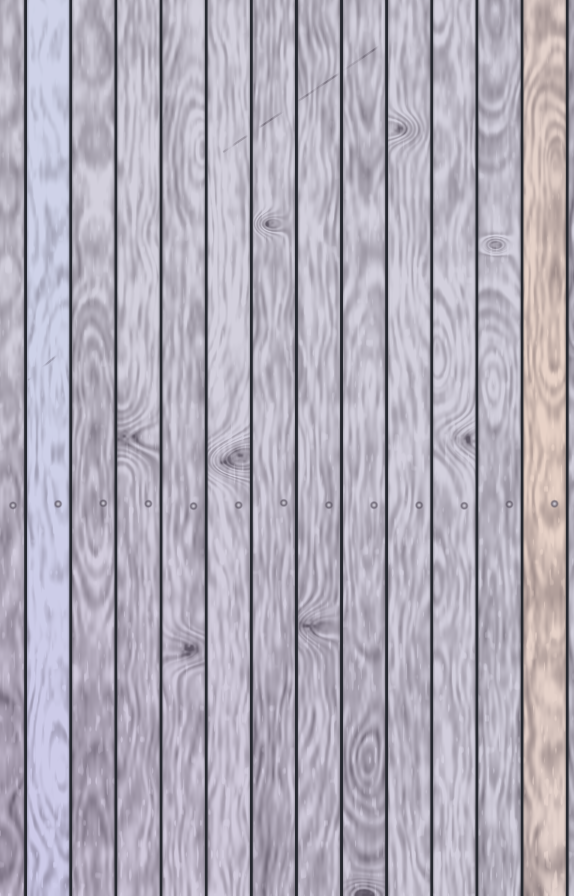
This texture is drawn by a WebGL 1 fragment shader. Its source:

```glsl
precision highp float;
// Weathered grey-violet timber boards with dark seams, flowing grain, knots and nails.
uniform vec2 u_resolution;

// Layout: lengths are fractions of the canvas width, or of a board where noted
const float BOARDS = 12.72;        // boards across the canvas
const float FIRST_SEAM = 0.0447;
const float SEAM_HALF = 0.031;     // of a board
const float PALE_BOARD = 0.0;
const float WARM_BOARD = 11.0;
const float NAIL_HEIGHT = 0.437;   // of the canvas height
const float NAIL_OFFSET = 0.72;    // of a board
const float NAIL_RADIUS = 0.055;   // of a board
const int KNOTS = 2;               // candidates per board
const float KNOT_CHANCE = 0.55;

// Grain
const float RINGS = 13.0;          // growth rings per board
const float FIBRE_LENGTH = 0.035;
const float FIBRE_CONTRAST = 0.62;
const float RING_CONTRAST = 0.10;
const float BASE_TONE = 0.71;

// Colours
const vec3 SEAM = vec3(0.15, 0.16, 0.19);
const vec3 DARK_WOOD = vec3(0.37, 0.345, 0.40);
const vec3 MID_WOOD = vec3(0.62, 0.60, 0.65);
const vec3 LIGHT_WOOD = vec3(0.83, 0.82, 0.87);
const vec3 NAIL = vec3(0.80, 0.79, 0.83);
const vec3 WARM_TINT = vec3(1.10, 1.01, 0.90);
const vec3 COOL_TINT = vec3(0.98, 1.01, 1.05);
const vec3 VIOLET_TINT = vec3(0.99, 0.96, 1.0);

float hash(vec2 p) {
  return fract(sin(dot(p, vec2(127.1, 311.7))) * 43758.5);
}

float noise(vec2 p) {
  vec2 i = floor(p), f = fract(p);
  f = f * f * (3.0 - 2.0 * f);
  return mix(mix(hash(i), hash(i + vec2(1.0, 0.0)), f.x),
             mix(hash(i + vec2(0.0, 1.0)), hash(i + 1.0), f.x), f.y);
}

float segmentDistance(vec2 p, vec2 a, vec2 b) {
  vec2 d = b - a;
  return length(p - a - d * clamp(dot(p - a, d) / dot(d, d), 0.0, 1.0));
}

// Faint, broken diagonal scratch
float scratch(vec2 p, vec2 a, vec2 b) {
  float line = 1.0 - smoothstep(0.0006, 0.0030, segmentDistance(p, a, b));
  return line * smoothstep(0.25, 0.65, noise(p * 45.0));
}

void main() {
  vec2 p = gl_FragCoord.xy / u_resolution.x;
  float height = u_resolution.y / u_resolution.x;
  float level = p.y / height;
  float pixel = BOARDS / u_resolution.x;

  // Board index and position across the board
  float across = (p.x - FIRST_SEAM) * BOARDS;
  float id = floor(across);
  float f = across - id;
  float seed = id * 17.3 + 5.0;
  float pale = 1.0 - step(0.5, abs(id - PALE_BOARD));
  float warm = 1.0 - step(0.5, abs(id - WARM_BOARD));

  // Arched growth rings around a wandering heart line
  float heart = mix(-0.7, 1.4, hash(vec2(seed, 1.0)));
  float arch = 2.4 * (noise(vec2(seed, p.y * 2.6)) - 0.5);
  float phase = length(vec2(f - heart, arch));
  phase += 0.22 * (noise(vec2(f * 2.0 + seed, p.y * 13.0)) - 0.5);

  // Knots bend the rings and darken the wood
  float knotShade = 0.0;
  for (int i = 0; i < KNOTS; i++) {
    vec2 key = vec2(seed, float(i) * 7.1 + 3.0);
    float present = step(hash(key + 9.0), KNOT_CHANCE);
    vec2 centre = vec2(0.2 + 0.6 * hash(key), hash(key + 4.0) * height);
    vec2 d = vec2(f - centre.x, (p.y - centre.y) * BOARDS);
    float size = mix(0.09, 0.24, hash(key + 6.0));
    float r = length(d * vec2(0.8, 1.2)) / size;
    float rough = noise(d * 14.0 + seed);
    phase += present * 0.65 * exp(-r * r * 0.18);
    knotShade += present * exp(-r * r * 1.3) * (0.25 + 0.65 * rough);
    knotShade += present * 0.12 * exp(-r * r * 0.15);
  }

  // Fibres run along the rings
  phase *= RINGS;
  float along = p.y / FIBRE_LENGTH;
  float fibre = 0.65 * noise(vec2(phase * 1.15 + seed, along))
              + 0.35 * noise(vec2(across * 15.0, along * 1.7 + seed));
  float ring = sin(6.2832 * phase * 0.5);
  float blotch = noise(vec2(across * 1.6 + seed, p.y * 4.0)) - 0.5;
  float fleck = smoothstep(0.72, 0.95, noise(vec2(across * 16.0, p.y * 55.0)));

  // Tone from dark grooves to bleached wood
  float tone = BASE_TONE + 0.20 * (hash(vec2(seed, 2.0)) - 0.5)
             + FIBRE_CONTRAST * (fibre - 0.5) + RING_CONTRAST * ring
             + 0.24 * blotch + 0.16 * pale + 0.06 * warm;
  tone += 0.10 * (smoothstep(0.0, 0.6, level) - 0.6);
  tone += 0.20 * fleck * (1.0 - 0.7 * level) - 0.75 * knotShade;
  tone -= 0.32 * scratch(p, vec2(0.39, 1.297), vec2(0.66, 1.48));
  tone -= 0.32 * scratch(p, vec2(0.05, 0.90), vec2(0.12, 0.96));
  tone = clamp(tone, 0.0, 1.0);
  vec3 colour = mix(DARK_WOOD, MID_WOOD, smoothstep(0.0, 0.55, tone));
  colour = mix(colour, LIGHT_WOOD, smoothstep(0.4, 1.05, tone));

  // Uneven ageing tints
  float lowLeft = (1.0 - smoothstep(0.1, 0.7, level)) * (1.0 - p.x);
  colour *= mix(vec3(1.0), VIOLET_TINT, lowLeft);
  colour *= mix(vec3(1.0), COOL_TINT, pale);
  colour *= mix(vec3(1.0), WARM_TINT, warm * (1.0 - 0.5 * abs(level - 0.5)));

  // Nail heads in shallow dark dents
  float nailY = NAIL_HEIGHT * height + 0.006 * (hash(vec2(seed, 8.0)) - 0.5);
  float nail = length(vec2(f - NAIL_OFFSET, (p.y - nailY) * BOARDS));
  float dent = 1.0 - smoothstep(NAIL_RADIUS, NAIL_RADIUS * 1.5 + pixel, nail);
  colour = mix(colour, DARK_WOOD, 0.75 * dent);
  colour = mix(colour, NAIL, 1.0 - smoothstep(0.0, NAIL_RADIUS + 0.5 * pixel, nail));

  // Rounded board edges and dark seams
  float edge = min(f, 1.0 - f);
  colour *= mix(0.86, 1.0, smoothstep(SEAM_HALF, SEAM_HALF + 0.06, edge));
  float gap = 1.0 - smoothstep(SEAM_HALF - 0.5 * pixel, SEAM_HALF + 0.5 * pixel, edge);
  gl_FragColor = vec4(mix(colour, SEAM, gap), 1.0);
}
```
